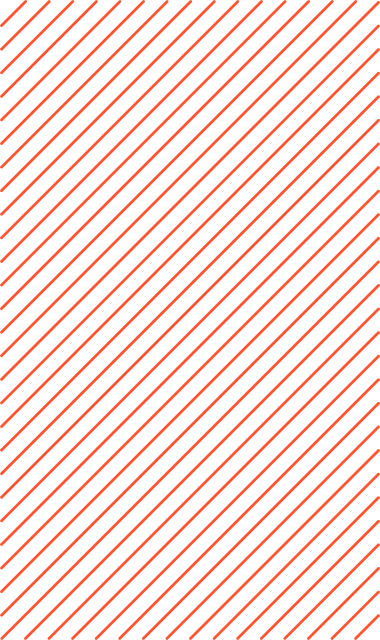
Write a Shadertoy shader that draws this pattern.

```glsl
const vec3 PAPER = vec3(1.0);
const vec3 INK = vec3(1.0, 0.33, 0.19);

// Lengths are fractions of the canvas height.
const float SPACING = 0.03685;     // step between stripes along an edge
const float FIRST_STRIPE = 0.0424; // offset of the first stripe from the top left corner
const float STRIPE_COUNT = 42.0;
const float HALF_WIDTH = 0.00215;
const float MARGIN = 0.0024;       // inset of the stripe ends from the canvas edge

// Distance to the nearest diagonal stripe; p has its origin at the top left.
float stripeDistance(vec2 p, float aspect) {
    float index = round((p.x + p.y - FIRST_STRIPE) / SPACING);
    index = clamp(index, 0.0, STRIPE_COUNT - 1.0);
    float offset = FIRST_STRIPE + index * SPACING;

    // Project onto x + y = offset, then clip to the inset canvas for round caps.
    float left = max(MARGIN, offset - (1.0 - MARGIN));
    float right = min(aspect - MARGIN, offset - MARGIN);
    float x = clamp(0.5 * (offset + p.x - p.y), left, right);
    return distance(p, vec2(x, offset - x)) - HALF_WIDTH;
}

void mainImage(out vec4 fragColor, in vec2 fragCoord) {
    float pixel = 1.0 / iResolution.y;
    vec2 p = fragCoord * pixel;
    p.y = 1.0 - p.y;

    // One-pixel linear edge coverage
    float d = stripeDistance(p, iResolution.x * pixel);
    float coverage = clamp(0.5 - d / pixel, 0.0, 1.0);
    fragColor = vec4(mix(PAPER, INK, coverage), 1.0);
}
```
